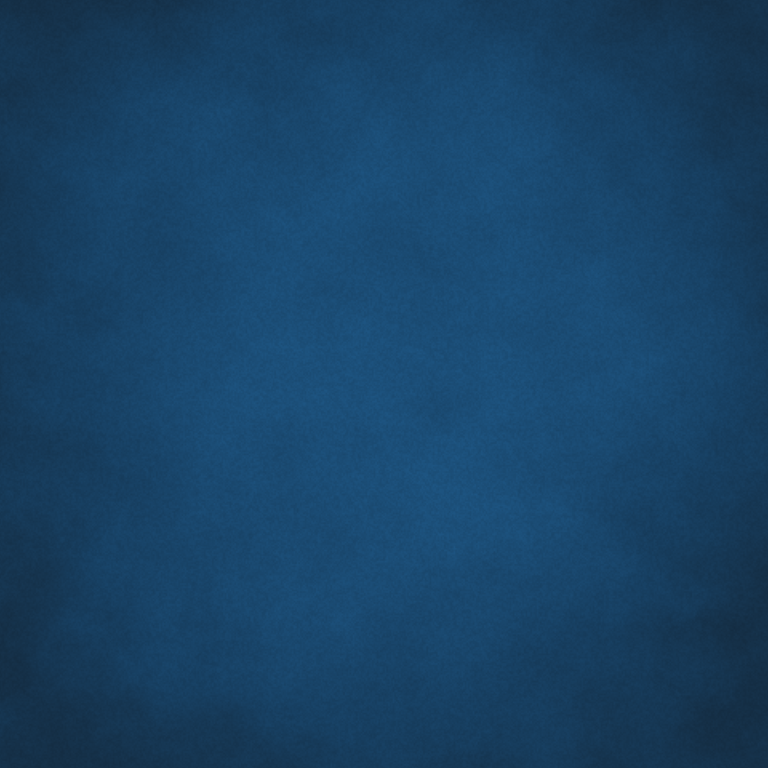
Write a three.js fragment shader that draws this texture.

```glsl
// Deep blue mottled studio backdrop with a soft dark vignette and fine paper grain.
varying vec2 vUv;

float hash(vec2 p) {
  vec3 q = fract(vec3(p.xyx) * 0.1031);
  q += dot(q, q.yzx + 33.33);
  return fract((q.x + q.y) * q.z);
}

float valueNoise(vec2 p) {
  vec2 cell = floor(p);
  vec2 f = fract(p);
  f = f * f * (3.0 - 2.0 * f);
  float low = mix(hash(cell), hash(cell + vec2(1.0, 0.0)), f.x);
  float high = mix(hash(cell + vec2(0.0, 1.0)), hash(cell + vec2(1.0, 1.0)), f.x);
  return mix(low, high, f.y);
}

// Layered noise, centred on zero; each octave is turned to hide the grid.
float clouds(vec2 p) {
  float sum = 0.0;
  float weight = 0.5;
  for (int i = 0; i < 6; i++) {
    sum += weight * (valueNoise(p) - 0.5);
    p = mat2(0.8, 0.6, -0.6, 0.8) * p * 2.03 + 17.3;
    weight *= 0.58;
  }
  return sum;
}

void main() {
  // Vignette: light centre a little above the middle, with a ragged outline.
  vec2 centred = (vUv - vec2(0.5, 0.53)) * 2.0;
  float warp = clouds(vUv * 5.0 + 40.0);
  float radius = length(centred) + 0.25 * warp;
  float light = 0.96 * (1.0 - smoothstep(0.38, 1.42, radius));

  // Broad stains and small smudges, stronger towards the dark border.
  float stains = clouds(vUv * 6.0 + 7.0);
  float smudges = clouds(vUv * vec2(14.0, 17.0) + 90.0);
  light += (0.46 * stains + 0.36 * smudges) * mix(1.0, 0.75, light);

  vec3 shadowBlue = vec3(0.082, 0.193, 0.290);
  vec3 middleBlue = vec3(0.090, 0.250, 0.385);
  vec3 lightBlue = vec3(0.106, 0.305, 0.468);
  vec3 color = mix(shadowBlue, middleBlue, clamp(light * 2.0, -0.15, 1.0));
  color = mix(color, lightBlue, clamp(light * 2.0 - 1.0, 0.0, 1.2));

  // Fine paper grain.
  float grain = valueNoise(vUv * 480.0) + 0.7 * valueNoise(vUv * 250.0 + 60.0) - 0.85;
  color *= 1.0 + 0.085 * grain;

  gl_FragColor = vec4(color, 1.0);
}
```
